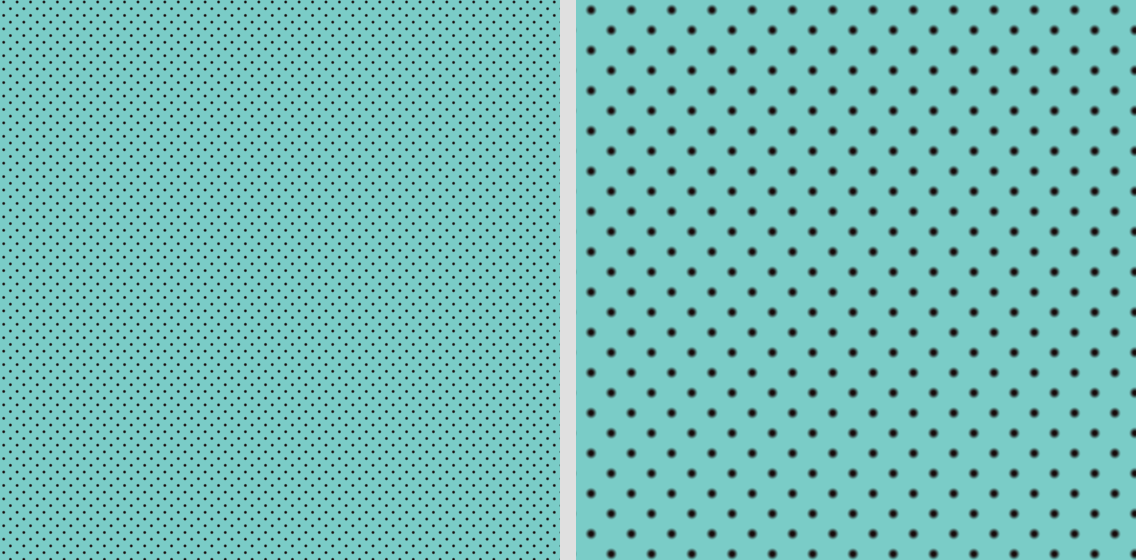
Left, the full canvas; right, a detail of the centre.
A WebGL 2 fragment shader for this pattern:

```glsl
#version 300 es
precision highp float;
// Small soft black pin dots in staggered rows on a plain turquoise ground.

#define REPEATS 41.7                    // dots per row across the canvas
#define DOT_ORIGIN vec2(0.0066, 0.9964) // centre of the top left dot
#define DOT_RADIUS 0.096                // in units of one repeat
#define DOT_SOFTNESS 0.07               // half width of the blurred rim
#define GROUND_COLOR vec3(0.48, 0.80, 0.78)
#define DOT_COLOR vec3(0.09, 0.04, 0.04)

uniform vec2 u_resolution;
out vec4 fragColor;

// Distance to the nearest point of a unit square lattice.
float latticeDistance(vec2 p) {
    return length(fract(p + 0.5) - 0.5);
}

// A second lattice, shifted by half a repeat, fills the gaps of the first.
float staggeredDistance(vec2 p) {
    return min(latticeDistance(p), latticeDistance(p + 0.5));
}

void main() {
    vec2 uv = gl_FragCoord.xy / u_resolution.y;
    float dist = staggeredDistance((uv - DOT_ORIGIN) * REPEATS);

    // Keep the rim at least one pixel wide on small canvases.
    float rim = max(DOT_SOFTNESS, 0.5 * REPEATS / u_resolution.y);
    float dotMask = 1.0 - smoothstep(DOT_RADIUS - rim, DOT_RADIUS + rim, dist);

    fragColor = vec4(mix(GROUND_COLOR, DOT_COLOR, dotMask), 1.0);
}
```
